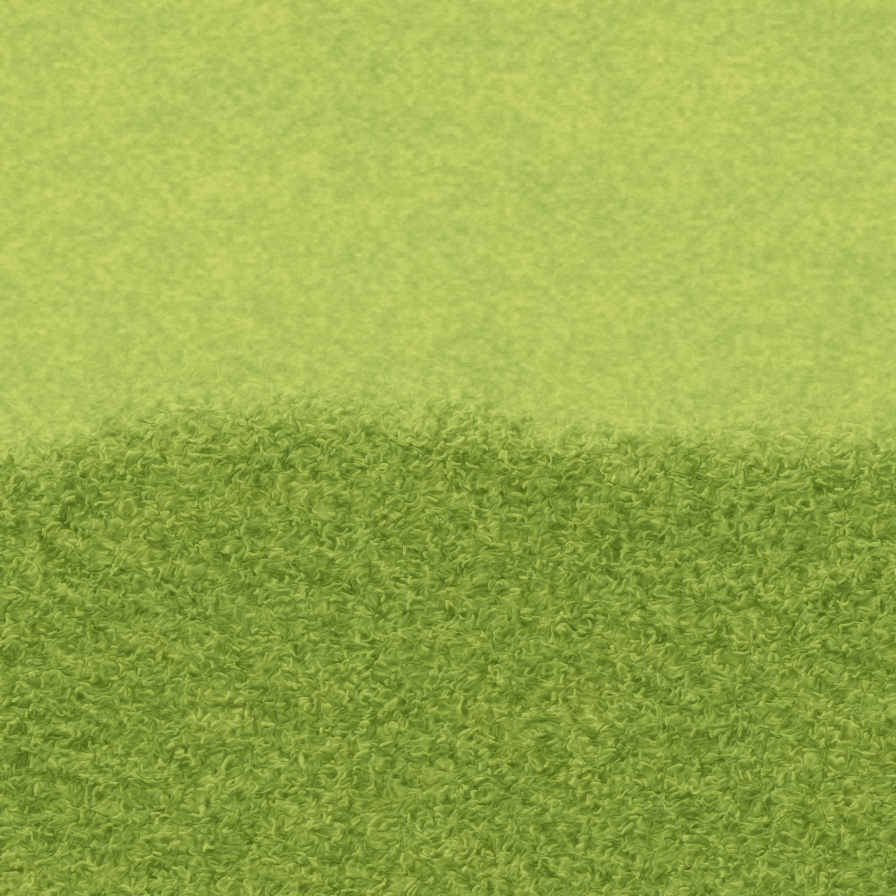
This texture is drawn by a three.js fragment shader. Its source:

```glsl
varying vec2 vUv;

const vec3 SHADE_GREEN = vec3(0.36, 0.45, 0.12);
const vec3 SUN_GREEN = vec3(0.735, 0.795, 0.39);
const float MID_GREEN_LIFT = 0.016;
const vec2 BLADE_GRID = vec2(80.0, 94.0);
const float BLADE_HALF_LENGTH = 0.36;
const float BLADE_WIDTH = 0.27;
const float ROUGH_TONE = 0.43;
const float SMOOTH_TONE = 0.955;
const float ROUGH_CONTRAST = 0.34;
const float SMOOTH_CONTRAST = 0.09;
const float ROUGH_GRAIN = 0.6;
const float SMOOTH_GRAIN = 0.48;
const float EDGE_SOFTNESS = 0.045;

float hash(vec2 p) {
  vec3 q = fract(vec3(p.xyx) * 0.1031);
  q += dot(q, q.yzx + 33.33);
  return fract((q.x + q.y) * q.z);
}

float noise(vec2 p) {
  vec2 i = floor(p);
  vec2 f = fract(p);
  f = f * f * (3.0 - 2.0 * f);
  return mix(mix(hash(i), hash(i + vec2(1.0, 0.0)), f.x),
             mix(hash(i + vec2(0.0, 1.0)), hash(i + vec2(1.0, 1.0)), f.x), f.y);
}

float fbm(vec2 p) {
  float sum = 0.0;
  float amp = 0.5;
  for (int i = 0; i < 4; i++) {
    sum += amp * (noise(p) - 0.5);
    p = mat2(1.6, 1.2, -1.2, 1.6) * p + 7.3;
    amp *= 0.55;
  }
  return sum;
}

// Signed light on short curved blades, one per jittered cell
float bladeLayer(vec2 p, float seed, float light) {
  vec2 cell = floor(p);
  for (int j = -1; j <= 1; j++) {
    for (int i = -1; i <= 1; i++) {
      vec2 id = cell + vec2(float(i), float(j));
      vec2 key = id + seed;
      vec2 root = 0.2 + 0.6 * vec2(hash(key), hash(key + 41.7));
      float angle = 0.55 + 2.4 * (hash(key + 83.1) - 0.5);
      float c = cos(angle);
      float s = sin(angle);
      vec2 q = p - id - root;
      q = vec2(c * q.x + s * q.y, c * q.y - s * q.x);
      q.y += (hash(key + 19.4) - 0.5) * 1.8 * q.x * q.x;
      float d = length(vec2(max(abs(q.x) - BLADE_HALF_LENGTH, 0.0), q.y));
      float cover = 1.0 - smoothstep(0.1, BLADE_WIDTH, d);
      float tone = 1.9 * hash(key + 57.9) - 0.95 + 3.4 * q.y;
      light = mix(light, tone, 0.9 * cover);
    }
  }
  return light;
}

float bladeLight(vec2 uv) {
  vec2 p = uv * BLADE_GRID;
  p += 0.7 * vec2(noise(p * 0.6), noise(p * 0.6 + 31.0));
  float light = 1.8 * (noise(p * 1.7) - 0.5) - 0.45;
  light = bladeLayer(p, 101.0, light);
  return bladeLayer(p * 1.25 + 0.37, 263.0, light);
}

// Height of the border between rough and mown turf
float edgeHeight(float x) {
  return 0.473 + 0.05 * smoothstep(0.0, 0.19, x)
       - 0.03 * smoothstep(0.45, 0.75, x)
       + 0.01 * (noise(vec2(x * 14.0, 3.0)) - 0.5);
}

void main() {
  float blades = bladeLight(vUv);
  float fine = fbm(vUv * vec2(125.0, 165.0));
  float broad = fbm(vUv * vec2(5.0, 9.0) + 2.0);
  float patches = fbm(vUv * vec2(26.0, 38.0) + 11.0);

  float height = vUv.y - edgeHeight(vUv.x);
  float mown = smoothstep(-EDGE_SOFTNESS, EDGE_SOFTNESS,
                          height + 0.01 * blades + 0.03 * patches);

  // Rough turf below
  float rough = ROUGH_TONE + ROUGH_CONTRAST * blades + ROUGH_GRAIN * fine
              + 0.14 * patches + 0.06 * broad;

  // Mown turf above, coarser near the border
  float nearEdge = 1.0 - smoothstep(0.0, 0.17, height);
  float smoothTurf = SMOOTH_TONE - 0.05 * nearEdge
                   + SMOOTH_CONTRAST * (0.4 + 0.9 * nearEdge) * blades
                   + SMOOTH_GRAIN * fine + 0.13 * patches + 0.12 * broad;

  float tone = clamp(mix(rough, smoothTurf, mown), -0.18, 1.18);
  vec3 color = mix(SHADE_GREEN, SUN_GREEN, tone);
  color.g += MID_GREEN_LIFT * 4.0 * tone * (1.0 - tone);

  // Slight warm and cool drift
  color += vec3(0.015, 0.0, -0.015) * (patches + 0.5 * broad);
  gl_FragColor = vec4(color, 1.0);
}
```
